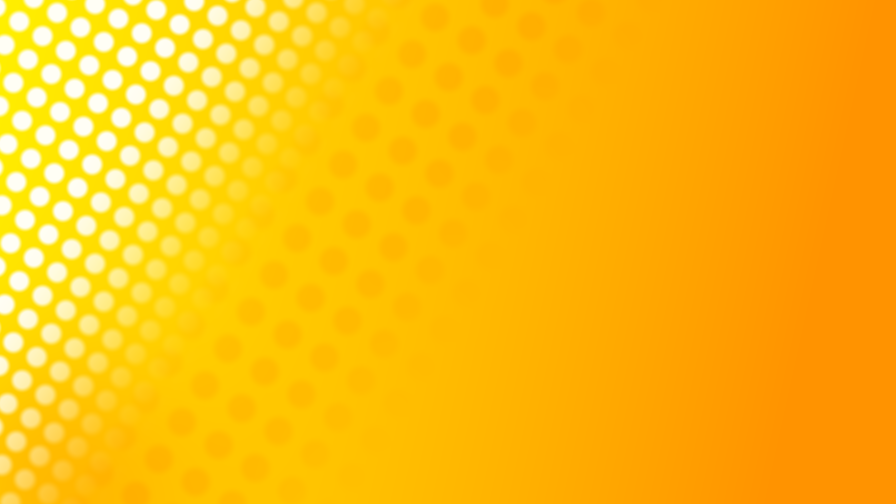
This background is drawn by a Shadertoy shader. Its source:

```glsl
// Warm yellow-to-orange gradient with two tilted halftone grids of soft dots.

const vec2 GRID_AXIS = vec2(0.848, 0.530);
const vec3 WARM_WHITE = vec3(1.0, 0.995, 0.96);

// Coordinates along and across the tilted axis.
vec2 tilt(vec2 p) {
    return vec2(dot(p, GRID_AXIS), dot(p, vec2(-GRID_AXIS.y, GRID_AXIS.x)));
}

// Coverage of a soft dot repeated on a tilted square grid; radius and blur are in cells.
float dotGrid(vec2 p, vec2 anchor, float pitch, float radius, float blur) {
    vec2 cell = tilt(p - anchor) / pitch;
    float dist = length(cell - round(cell));
    return 1.0 - smoothstep(radius - blur, radius + blur, dist);
}

// Yellow on the left, amber in the middle, orange on the right.
vec3 backdrop(vec2 p) {
    float along = p.x + 0.22 * p.y;
    float green = 0.94 - 0.15 * clamp(along / 0.7, 0.0, 1.0);
    green -= 0.215 * pow(clamp((along - 0.7) / 1.05, 0.0, 1.0), 1.2);

    // Orange glow in the lower left corner.
    vec2 glow = (p - vec2(0.08, 0.97)) / vec2(0.28, 0.30);
    green -= 0.15 * exp(-dot(glow, glow));
    return vec3(1.0, green, 0.0);
}

void mainImage(out vec4 fragColor, in vec2 fragCoord) {
    // Height units, measured down from the top left corner.
    vec2 p = vec2(fragCoord.x, iResolution.y - fragCoord.y) / iResolution.y;
    float depth = tilt(p).x;
    vec3 color = backdrop(p);

    // Large amber dots, visible in a diagonal band.
    float amberFade = smoothstep(0.58, 0.76, depth) * (1.0 - smoothstep(0.85, 1.18, depth));
    float amberDots = dotGrid(p, vec2(0.7808, 0.4907), 0.0861, 0.32, 0.12);
    color.g -= 0.05 * amberFade * amberDots;

    // Small white dots, softening and fading away from the upper left.
    float whiteFade = 1.0 - smoothstep(0.30, 0.72, depth);
    float blur = mix(0.17, 0.10, whiteFade);
    float whiteDots = dotGrid(p, vec2(0.2986, 0.1412), 0.0546, 0.36, blur);
    color = mix(color, WARM_WHITE, whiteFade * whiteDots);

    fragColor = vec4(color, 1.0);
}
```
